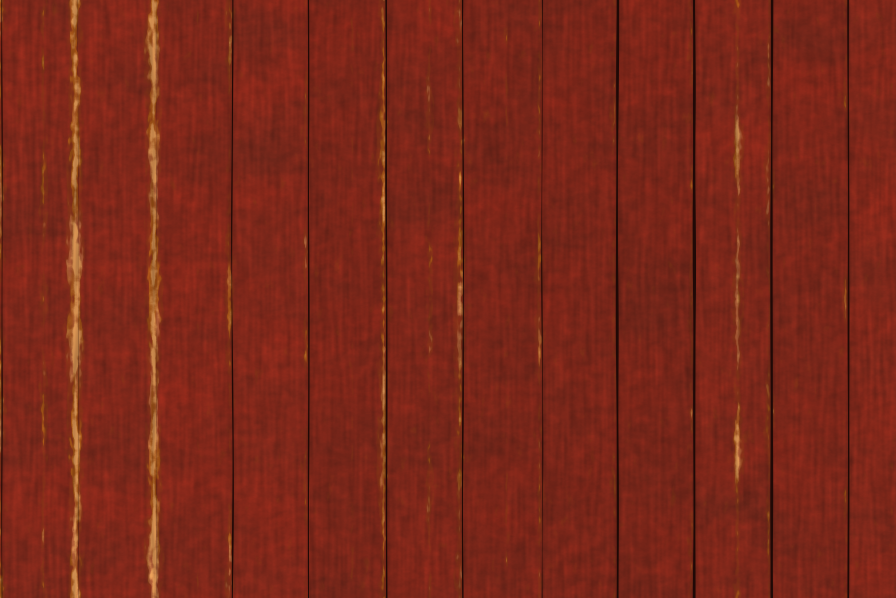
Write a Shadertoy shader that draws this texture.

```glsl
#define PITCH 0.129
#define FIRST_SEAM 0.002
#define GAP_HALF_WIDTH 0.0024
#define FLAKE_WIDTH 0.010
#define MOTTLE 0.95
#define GRAIN 0.24
#define RED vec3(0.530, 0.153, 0.100)
#define DARK_RED vec3(0.415, 0.145, 0.100)
#define OCHRE vec3(0.62, 0.32, 0.08)
#define UMBER vec3(0.60, 0.32, 0.19)
#define TAN vec3(0.82, 0.57, 0.32)
#define GAP_COLOR vec3(0.12, 0.035, 0.025)

// Per-board character: gap darkness, paint loss at the seam and mid-board
const int BOARDS = 12;
const float gapDepth[BOARDS] = float[](
    0.4, 0.15, 0.15, 0.5, 0.5, 0.6, 0.5, 0.35, 0.9, 1.0, 1.0, 0.6);
const float seamLoss[BOARDS] = float[](
    0.4, 0.85, 0.9, -0.15, -0.3, 0.4, 0.2, -0.15, -0.1, -0.15, 0.0, -0.4);
const float boardLoss[BOARDS] = float[](
    0.0, -1.2, -0.5, -1.2, -0.7, -0.15, -0.6, -1.2, -1.2, 0.2, -0.7, -0.6);

vec2 hash2(vec2 p) {
    vec3 q = fract(p.xyx * vec3(0.1031, 0.1030, 0.0973));
    q += dot(q, q.yzx + 33.33);
    return fract((q.xx + q.yz) * q.zy);
}

float gradientNoise(vec2 p) {
    vec2 i = floor(p), f = p - i;
    vec2 u = f * f * f * (f * (f * 6.0 - 15.0) + 10.0);
    vec2 e = vec2(0.0, 1.0);
    float a = dot(hash2(i) * 2.0 - 1.0, f);
    float b = dot(hash2(i + e.yx) * 2.0 - 1.0, f - e.yx);
    float c = dot(hash2(i + e.xy) * 2.0 - 1.0, f - e.xy);
    float d = dot(hash2(i + e.yy) * 2.0 - 1.0, f - e.yy);
    return mix(mix(a, b, u.x), mix(c, d, u.x), u.y);
}

// Octaves are rotated so that their lattices do not line up
float fbm(vec2 p) {
    float sum = 0.0, amp = 0.7;
    for (int i = 0; i < 4; i++) {
        sum += amp * gradientNoise(p);
        p = mat2(1.92, 0.56, -0.56, 1.92) * p + 19.7;
        amp *= 0.55;
    }
    return sum;
}

// Positive where paint has flaked off along a vertical lane
float flakeLevel(vec2 p, float offset, float lane, float loss) {
    float chips = gradientNoise(vec2(p.x * 110.0, p.y * 24.0))
                + 0.8 * gradientNoise(vec2(p.x * 170.0, p.y * 65.0) + 5.3);
    float patches = gradientNoise(vec2(lane * 5.37 + 0.4, p.y * 8.0));
    return 0.9 * chips + 1.1 * patches + loss - abs(offset) / FLAKE_WIDTH;
}

void mainImage(out vec4 fragColor, in vec2 fragCoord) {
    float px = 1.0 / iResolution.y;
    vec2 p = fragCoord * px;

    // Board layout with slightly uneven seams
    float s = (p.x - FIRST_SEAM) / PITCH;
    float seam = floor(s + 0.5);
    float board = max(floor(s), 0.0);
    int seamId = int(mod(seam, float(BOARDS)));
    int boardId = int(mod(board, float(BOARDS)));
    float wobble = 0.003 * gradientNoise(vec2(seam * 7.31, p.y * 2.5));
    float seamOffset = (s - seam) * PITCH - wobble
                     - 0.005 * (hash2(vec2(seam, 4.0)).x - 0.5);

    // Mottled paint: broad smudges, fine blotches and lengthwise grain
    float smudge = fbm(vec2(p.x * 5.0 + board * 17.0, p.y * 10.0));
    float blotch = fbm(p * vec2(42.0, 55.0));
    float grain = gradientNoise(vec2(p.x * 150.0, p.y * 14.0))
                + 0.6 * gradientNoise(vec2(p.x * 70.0, p.y * 5.0) + 3.7);
    float tone = 0.62 + MOTTLE * smudge + 0.35 * blotch + 0.15 * grain;
    vec3 color = mix(DARK_RED, RED, clamp(tone, -0.3, 1.15));
    color *= 1.0 + GRAIN * (0.6 * grain + 0.6 * blotch);
    color *= 0.97 + 0.07 * hash2(vec2(board, 9.0)).x;

    // Flaking beside seams and down some boards, mirrored about mid height
    vec2 q = vec2(p.x, abs(p.y - 0.5));
    float middleOffset = (s - board - 0.55) * PITCH;
    float seamFlake = flakeLevel(q, seamOffset + 0.005, seam, seamLoss[seamId]);
    float boardFlake = flakeLevel(q, middleOffset, board + 40.0, boardLoss[boardId]);
    float speck = 1.4 * fbm(p * vec2(50.0, 28.0) + 7.0) - 0.85;
    float level = max(max(seamFlake, boardFlake), speck);
    float variety = gradientNoise(vec2(seam * 3.7 + 0.3, p.y * 6.0));
    vec3 wood = mix(OCHRE, UMBER, smoothstep(-0.1, 0.3, variety + 0.5 * grain));
    wood = mix(wood, TAN, smoothstep(0.25, 0.95, level + 0.6 * blotch));
    wood *= 1.0 + 0.3 * grain;
    color = mix(color, OCHRE * 0.85, 0.3 * smoothstep(-0.6, 0.1, level));
    color = mix(color, wood, 0.92 * smoothstep(0.0, 0.3, level));

    // Dark gaps with a soft shaded lip
    float depth = gapDepth[seamId];
    float gapNoise = gradientNoise(vec2(seam * 2.9 + 0.5, p.y * 5.0));
    float halfWidth = GAP_HALF_WIDTH * depth * (0.85 + 0.8 * gapNoise);
    float distanceToSeam = abs(seamOffset);
    float gap = clamp(0.5 + (halfWidth - distanceToSeam) / px, 0.0, 1.0)
              * min(1.0, 2.0 * halfWidth / px);
    color *= 1.0 - 0.25 * depth * exp(-distanceToSeam / 0.003);
    color = mix(color, GAP_COLOR, gap);

    fragColor = vec4(clamp(color, 0.0, 1.0), 1.0);
}
```
